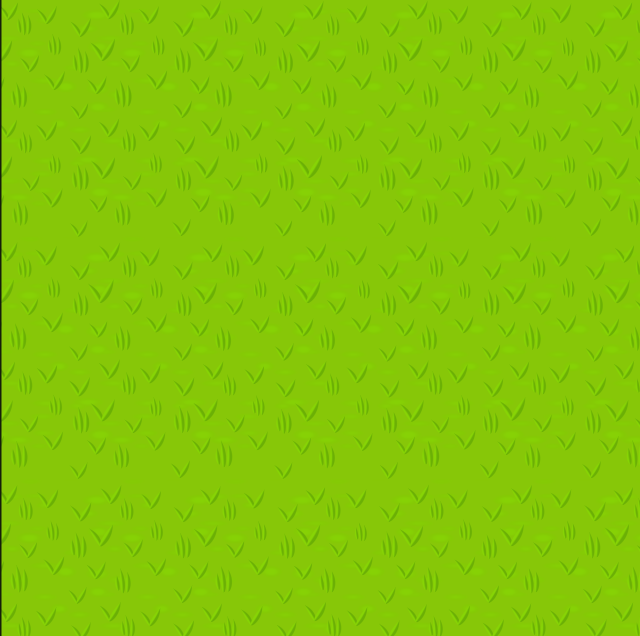
This pattern is drawn by a Shadertoy shader. Its source:

```glsl
// Lime meadow: repeating sprouts and grass tufts over softly mottled ground.
#define UNITS 768.0                  // canvas width in drawing units
#define PERIOD vec2(123.3, 291.0)    // repeat size; each holds two stacked rows
#define ROW_STEP 141.0               // offset of the second row
#define JITTER 4.0                   // sideways wander between repeats
#define PATCH_GRID vec2(3.0, 12.0)   // mottling cells per repeat
#define GROUND vec3(0.53, 0.78, 0.03)
#define HAZE vec3(0.52, 0.79, 0.02)
#define LIGHT vec3(0.53, 0.83, 0.02)
#define DARK vec3(0.42, 0.69, 0.02)
#define EDGE vec3(0.08, 0.12, 0.03)
#define EDGE_WIDTH 1.8

// Plant centre (y down) and size; the first eight are sprouts, the rest tufts.
const int SPROUTS = 8;
const int PLANTS = 12;
const vec3 plants[PLANTS] = vec3[](
    vec3(8, 12, 1.0), vec3(57, 17, 1.0), vec3(97, 33, 1.0), vec3(123, 60, 1.2),
    vec3(35, 77, 0.9), vec3(64, 97, 1.0), vec3(116, 103, 0.92), vec3(95, 132, 0.9),
    vec3(30, 29, 0.95), vec3(65, 55, 0.85), vec3(96, 73, 1.08), vec3(23, 114, 1.1));

vec2 hash2(vec2 p) {
    vec2 k = vec2(dot(p, vec2(127.1, 311.7)), dot(p, vec2(269.5, 183.3)));
    return fract(sin(k) * 4375.85);
}

// Pointed leaf from root to tip, lit on its left and shaded on its right.
void blade(inout vec3 col, vec2 p, vec2 root, vec2 tip, float halfWidth, float bend, float aa) {
    vec2 axis = tip - root;
    float len = length(axis);
    vec2 dir = axis / len;
    vec2 q = p - root;
    float t = dot(q, dir) / len;
    float u = clamp(t, 0.0, 1.0);
    float side = dot(q, vec2(-dir.y, dir.x)) - bend * 4.0 * u * (1.0 - u);
    float profile = 2.3 * sqrt(u) * (1.0 - u) * (0.75 + 0.5 * u);
    float d = max(abs(side) - halfWidth * profile, max(-t, t - 1.0) * len);
    vec3 shade = mix(LIGHT, DARK, smoothstep(-1.3, 0.9, side));
    col = mix(col, shade, smoothstep(aa, -aa, d));
}

void sprout(inout vec3 col, vec2 p, float aa) {
    blade(col, p, vec2(0, 11), vec2(-12, -7), 3.1, 1.0, aa);
    blade(col, p, vec2(-1, 11), vec2(12, -11), 3.8, 0.9, aa);
}

void tuft(inout vec3 col, vec2 p, float aa) {
    blade(col, p, vec2(-5, 11), vec2(-7, -6), 2.8, -0.6, aa);
    blade(col, p, vec2(0, 14), vec2(-3, -14), 3.2, 0.8, aa);
    blade(col, p, vec2(5, 13), vec2(5, -10), 3.3, 1.0, aa);
}

// Cellular noise of flat ellipses, wrapping with the repeat.
float patches(vec2 p) {
    vec2 cellSize = PERIOD / PATCH_GRID;
    vec2 cell = floor(p / cellSize);
    float glow = 0.0;
    for (int j = -1; j <= 1; j++)
    for (int i = -1; i <= 1; i++) {
        vec2 id = cell + vec2(i, j);
        vec2 h = hash2(mod(id, PATCH_GRID) + 3.0);
        vec2 q = (p - (id + h) * cellSize) / vec2(10.0 + 9.0 * h.y, 3.0 + 4.0 * h.x);
        glow = max(glow, (0.45 + 0.55 * h.x) * smoothstep(1.3, 0.1, length(q)));
    }
    return glow;
}

void mainImage(out vec4 fragColor, in vec2 fragCoord) {
    float unit = UNITS / iResolution.x;
    vec2 p = vec2(fragCoord.x, iResolution.y - fragCoord.y) * unit;
    float aa = 0.75 * unit;

    // Ground, with a plain band between pairs of rows
    float y = mod(p.y, PERIOD.y);
    float planted = 1.0 - smoothstep(242.0, 258.0, y) * smoothstep(291.0, 282.0, y);
    float glow = patches(p) * planted;
    vec3 col = mix(GROUND, HAZE, smoothstep(0.02, 0.3, glow));
    col = mix(col, LIGHT, 0.75 * smoothstep(0.3, 0.9, glow));

    // Plants, nearest repeat of each
    for (int row = 0; row < 2; row++)
    for (int i = 0; i < PLANTS; i++) {
        vec2 d = p - plants[i].xy - vec2(0.0, ROW_STEP * float(row));
        vec2 id = floor(d / PERIOD + 0.5);
        d -= id * PERIOD;
        vec2 h = hash2(id + vec2(i, row) * 7.0) - 0.5;
        d += h * JITTER * vec2(1.0, 0.7);
        float size = plants[i].z * (1.0 + 0.1 * h.y);
        if (i < SPROUTS) sprout(col, d / size, aa / size);
        else tuft(col, d / size, aa / size);
    }

    // Thin dark border on the left
    col = mix(EDGE, col, smoothstep(-aa, aa, p.x - EDGE_WIDTH));
    fragColor = vec4(col, 1.0);
}
```
